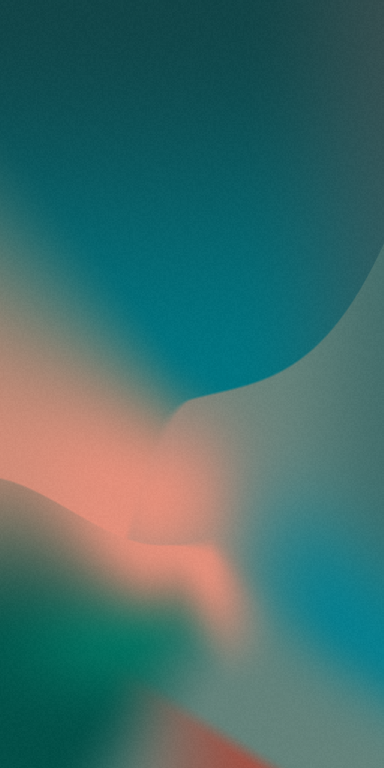
A WebGL 2 fragment shader for this background:

```glsl
#version 300 es
// Soft abstract backdrop: teal sky, coral light and folded sheets of blue and green.
precision highp float;

uniform vec2 u_resolution;
out vec4 fragColor;

const vec3 NIGHT  = vec3(0.07, 0.27, 0.28);
const vec3 TEAL   = vec3(0.00, 0.46, 0.51);
const vec3 DUSK   = vec3(0.30, 0.33, 0.33);
const vec3 OLIVE  = vec3(0.46, 0.49, 0.42);
const vec3 CORAL  = vec3(0.89, 0.56, 0.48);
const vec3 CLAY   = vec3(0.76, 0.54, 0.46);
const vec3 SLATE  = vec3(0.39, 0.51, 0.48);
const vec3 SHADE  = vec3(0.26, 0.43, 0.42);
const vec3 BLUE   = vec3(0.03, 0.50, 0.56);
const vec3 GREEN  = vec3(0.01, 0.45, 0.38);
const vec3 FOREST = vec3(0.01, 0.31, 0.28);
const vec3 RUST   = vec3(0.64, 0.31, 0.26);

float hash(vec2 p) {
    vec3 q = fract(vec3(p.xyx) * 0.1031);
    q += dot(q, q.yzx + 33.33);
    return fract((q.x + q.y) * q.z);
}

// Elliptical Gaussian falloff
float glow(vec2 p, vec2 center, vec2 radius) {
    vec2 d = (p - center) / radius;
    return exp(-dot(d, d));
}

// Quadratic blend of three colours
vec3 ramp(vec3 a, vec3 b, vec3 c, float t) {
    return mix(mix(a, b, t), mix(b, c, t), t);
}

// Height of the fold between sky and right sheet
float upperFold(float x) {
    float d = x - 0.6;
    float hook = max(-d - 0.1, 0.0);
    return 0.985 + d * (0.25 + d * (0.4 + 3.4 * d)) - 10.0 * hook * hook;
}

// Height of the fold above the green valley
float lowerFold(float x) {
    float rise = 1.0 - smoothstep(-0.05, 0.42, x);
    return 0.58 + 0.18 * rise - 0.7 * max(x - 0.55, 0.0);
}

vec3 skyColor(vec2 p) {
    vec3 color = mix(TEAL, NIGHT, smoothstep(0.95, 2.05, p.y));
    color = mix(color, DUSK, 0.65 * smoothstep(0.6, 1.1, p.x));
    // Warm light rising from the lower left
    float width = mix(0.45, 0.2, clamp(p.x / 0.45, 0.0, 1.0));
    float warmth = smoothstep(-1.0, 1.0, (1.245 - 0.75 * p.x - p.y) / width);
    vec3 light = mix(mix(CLAY, CORAL, 0.5), CORAL, smoothstep(0.0, 0.3, p.x));
    return ramp(color, OLIVE, light, warmth);
}

vec3 sheetColor(vec2 p) {
    vec3 color = mix(SLATE, SHADE, smoothstep(0.7, 1.05, p.x));
    return mix(color, CORAL, glow(p, vec2(0.40, 0.70), vec2(0.24)));
}

vec3 valleyColor(vec2 p) {
    vec3 color = mix(FOREST, GREEN, glow(p, vec2(0.34, 0.33), vec2(0.3, 0.15)));
    color = mix(color, SLATE, smoothstep(0.33, 0.66, p.x - 0.6 * (p.y - 0.33)));
    // Warm rim under the fold
    float top = mix(0.9, 0.57, smoothstep(0.0, 0.4, p.x));
    float height = p.y + 0.1 * smoothstep(0.45, 0.62, p.x);
    float warmth = smoothstep(0.3, top, height) * (1.0 - smoothstep(0.54, 0.76, p.x));
    color = mix(color, mix(CLAY, CORAL, smoothstep(0.0, 0.45, p.x)), warmth);
    // Rust wedge at the bottom
    float edge = p.y - 0.177 + 0.65 * (p.x - 0.443);
    float rust = (1.0 - smoothstep(-0.04, 0.03, edge)) * smoothstep(0.25, 0.7, p.x);
    return mix(color, RUST, rust);
}

// Diagonal blue band, wider above its axis than below
float blueBand(vec2 p) {
    float d = p.y - 0.58 + 0.66 * (p.x - 0.59);
    float width = d > 0.0 ? 0.26 : 0.16;
    return exp(-d * d / (width * width)) * smoothstep(0.52, 0.9, p.x);
}

void main() {
    // x spans 0..1 and y spans 0..2
    vec2 p = gl_FragCoord.xy / u_resolution * vec2(1.0, 2.0);

    float foldBlur = mix(0.05, 0.005, smoothstep(0.38, 0.5, p.x));
    float sky = smoothstep(-foldBlur, foldBlur, p.y - upperFold(p.x));
    vec3 sheet = mix(sheetColor(p), BLUE, blueBand(p));
    vec3 color = mix(sheet, skyColor(p), sky);

    float rimBlur = mix(0.004, 0.12, smoothstep(0.45, 0.75, p.x));
    float valley = smoothstep(-rimBlur, rimBlur, lowerFold(p.x) - p.y);
    vec3 ground = mix(valleyColor(p), BLUE, blueBand(p));
    color = mix(color, ground, valley);

    // Fine grain
    color += 0.02 * (hash(floor(p * 256.0)) - 0.5);
    fragColor = vec4(color, 1.0);
}
```
